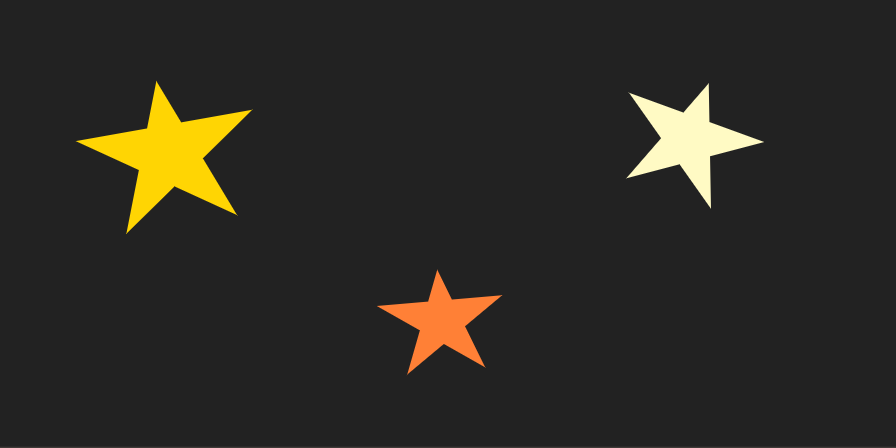
Write a Shadertoy shader that draws this background.

```glsl
const vec3 CHARCOAL = vec3(0.133);
const vec3 WARM_GREY = vec3(0.25, 0.23, 0.22);
const vec3 GOLD = vec3(1.0, 0.835, 0.01);
const vec3 CREAM = vec3(1.0, 0.98, 0.77);
const vec3 ORANGE = vec3(1.0, 0.502, 0.21);

// Distance to the right of the line from a to b
float rightOfLine(vec2 p, vec2 a, vec2 b) {
    vec2 along = normalize(b - a);
    return dot(p - a, vec2(along.y, -along.x));
}

// Five-pointed star with clockwise tips, positive inside.
// A point is inside when it lies within at least four of the five chords,
// so the second smallest chord distance bounds the shape.
float starDepth(vec2 p, vec2 tips[5]) {
    float nearest = 1e3;
    float second = 1e3;
    for (int i = 0; i < 5; i++) {
        float d = rightOfLine(p, tips[i], tips[(i + 2) % 5]);
        second = min(second, max(nearest, d));
        nearest = min(nearest, d);
    }
    return second;
}

// Blend a filled shape over a base colour with a smooth edge
vec3 paint(vec3 base, vec3 tint, float depth, float pixel) {
    return mix(base, tint, clamp(depth / pixel + 0.5, 0.0, 1.0));
}

void mainImage(out vec4 fragColor, in vec2 fragCoord) {
    // Canvas height is one unit
    vec2 p = fragCoord / iResolution.y;
    float pixel = 1.0 / iResolution.y;

    vec2 goldTips[5] = vec2[5](
        vec2(0.349, 0.819), vec2(0.563, 0.755), vec2(0.529, 0.520),
        vec2(0.282, 0.478), vec2(0.169, 0.685));
    vec2 creamTips[5] = vec2[5](
        vec2(1.582, 0.814), vec2(1.706, 0.683), vec2(1.587, 0.534),
        vec2(1.398, 0.602), vec2(1.404, 0.793));
    vec2 orangeTips[5] = vec2[5](
        vec2(0.976, 0.398), vec2(1.121, 0.341), vec2(1.083, 0.180),
        vec2(0.909, 0.164), vec2(0.841, 0.317));

    // Background with a thin lower border
    vec3 color = paint(CHARCOAL, WARM_GREY, 0.003 - p.y, pixel);

    // Stars
    color = paint(color, GOLD, starDepth(p, goldTips), pixel);
    color = paint(color, CREAM, starDepth(p, creamTips), pixel);
    color = paint(color, ORANGE, starDepth(p, orangeTips), pixel);

    fragColor = vec4(color, 1.0);
}
```
